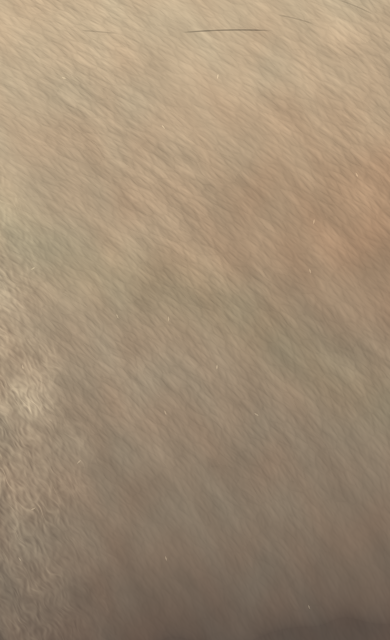
Write a WebGL 2 fragment shader that draws this texture.

```glsl
#version 300 es
precision highp float;
// Close view of skin: slanted, stretched cellular plates lit as shallow relief,
// over a vertical light falloff with soft sine mottling, a glossy crinkled
// left flank, sparse pale flecks and a few fine hairs.
uniform vec2 u_resolution;
out vec4 fragColor;

const vec3 SHADE = vec3(0.365, 0.315, 0.280);   // lower end of the falloff
const vec3 LIGHT = vec3(0.775, 0.690, 0.570);   // upper end of the falloff
const vec3 ROSE = vec3(0.012, -0.006, -0.010);  // blood tint
const vec3 OLIVE = vec3(-0.014, 0.002, -0.004); // vein tint
const vec3 GLOSS = vec3(1.0, 0.95, 0.78);       // highlight colour
const float FALLOFF = 0.58;
const float GRAIN_ANGLE = 0.76;                 // downward slant, radians
const float GRAIN_TURN = 0.32;                  // steeper toward the bottom
const vec2 PLATE_FREQ = vec2(34.0, 92.0);       // along, across the grain
const vec2 FINE_FREQ = vec2(70.0, 170.0);
const vec2 BLOTCH_FREQ = vec2(13.0, 34.0);
const vec2 CRINKLE_FREQ = vec2(52.0, 118.0);
const float RELIEF = 0.105;
const float BLOTCH = 0.065;
const float GLOSS_RELIEF = 0.11;
const float FLECK_CELL = 0.075;

vec2 hash2(vec2 p) {
  vec3 a = fract(p.xyx * vec3(0.1031, 0.1030, 0.0973));
  a += dot(a, a.yzx + 33.33);
  return fract((a.xx + a.yz) * a.zy);
}

// Cellular noise: x = crease distance (F2 - F1), y = random tone of the cell
vec2 cells(vec2 p) {
  vec2 id = floor(p), f = fract(p);
  float f1 = 8.0, f2 = 8.0, tone = 0.0;
  for (int j = -1; j <= 1; j++)
    for (int i = -1; i <= 1; i++) {
      vec2 g = vec2(i, j), h = hash2(id + g + 200.0);
      float d = length(g + 0.05 + 0.9 * h - f);
      if (d < f1) { f2 = f1; f1 = d; tone = h.x; }
      else f2 = min(f2, d);
    }
  return vec2(f2 - f1, tone);
}

float valueNoise(vec2 p) {
  vec2 i = floor(p), f = fract(p);
  f = f * f * (3.0 - 2.0 * f);
  vec2 e = vec2(1.0, 0.0);
  return mix(mix(hash2(i).x, hash2(i + e).x, f.x),
             mix(hash2(i + e.yx).x, hash2(i + e.xx).x, f.x), f.y);
}

float plate(vec2 q) { return smoothstep(0.0, 0.8, cells(q).x); }

// Difference of plate heights toward the light, about -1 to 1
float relief(vec2 q, vec2 toLight) { return plate(q) - plate(q + toLight); }

mat2 turn(float a) { return mat2(cos(a), sin(a), -sin(a), cos(a)); }

// Slow blotches from layered sines, about -1 to 1
float mottle(vec2 p) {
  return (sin(9.0 * p.x + 13.0 * p.y + 2.0 * sin(7.0 * p.y))
        + sin(21.0 * p.x - 15.0 * p.y + 1.5 * sin(17.0 * p.x))
        + sin(33.0 * p.y + 19.0 * p.x + 2.0 * sin(23.0 * p.x))) / 3.0;
}

// Thin arc tapering at both ends
float hair(vec2 p, vec2 mid, float halfLen, float slope, float bend) {
  vec2 d = p - mid;
  float off = abs(d.y - slope * d.x + bend * d.x * d.x);
  return (1.0 - smoothstep(0.0003, 0.0020, off))
       * (1.0 - smoothstep(0.6 * halfLen, halfLen, abs(d.x)));
}

void main() {
  vec2 p = gl_FragCoord.xy / u_resolution.y;
  float width = u_resolution.x / u_resolution.y;

  // Broad light and tints
  float level = clamp(p.y - 0.08 * (p.x - 0.5 * width) + 0.02 * mottle(p), 0.0, 1.0);
  vec3 col = mix(SHADE, LIGHT, pow(level, FALLOFF));
  vec2 flush = (p - vec2(width, 0.66)) / vec2(0.34, 0.18);
  col += (2.0 * ROSE - 0.045) * exp(-dot(flush, flush));
  float vein = (p.y - 0.66 + 0.45 * p.x + 0.02 * sin(14.0 * p.x)) / 0.06;
  col += OLIVE * exp(-vein * vein);
  col += ROSE * 0.6 * mottle(p * 1.7 + 3.0);

  // Straight slanted grain, only lightly warped
  vec2 bent = p + 0.0025 * (valueNoise(p * 30.0) - 0.5);
  vec2 q = turn(GRAIN_ANGLE - GRAIN_TURN * (p.y - 0.5)) * (bent - vec2(0.3, 0.5));
  vec2 big = cells(q * PLATE_FREQ);
  float streak = valueNoise(q * PLATE_FREQ * vec2(0.75, 1.1) + 90.0)
               + 0.6 * valueNoise(q * FINE_FREQ * vec2(0.6, 1.0) + 30.0) - 0.8;
  float grain = 0.34 * relief(q * PLATE_FREQ, vec2(0.08, 0.30))
              + 0.24 * relief(q * FINE_FREQ + 40.0, vec2(0.10, 0.32))
              + 0.75 * streak + 0.25 * (big.y - 0.5)
              - 0.16 * (1.0 - smoothstep(0.0, 0.25, big.x));
  float focus = mix(0.5, 1.0, smoothstep(0.05, 0.45, p.y)) * (0.75 + 0.5 * valueNoise(p * 7.0));
  float blotch = valueNoise(q * BLOTCH_FREQ + 50.0) + 0.6 * valueNoise(p * 17.0) - 0.8;
  col *= 1.0 + RELIEF * focus * (grain + 0.04) + BLOTCH * blotch;

  // Glossy crinkled flank on the left
  float edge = 0.02 + 0.20 * (0.80 - p.y) + 0.05 * (valueNoise(p * 16.0) - 0.5);
  float gloss = 1.0 - smoothstep(edge - 0.12, edge + 0.05, p.x);
  vec2 c = turn(1.02) * (bent + 0.008 * (valueNoise(p * 55.0 + 7.0) - 0.5)) * CRINKLE_FREQ;
  float ridge = 1.0 - smoothstep(0.0, 0.28, cells(c * 0.6 + 60.0).x);
  float patchy = valueNoise(p * 38.0 + 20.0);
  float glint = valueNoise(c * vec2(1.0, 1.2)) + 0.7 * valueNoise(c * 2.1 + 9.0) - 0.85;
  float crinkle = 0.5 * relief(c, vec2(0.12, 0.30)) + 0.9 * glint
                + 0.6 * ridge * smoothstep(0.35, 0.8, patchy) + 0.6 * (patchy - 0.5);
  float bright = 0.40 + 0.60 * exp(-pow((p.y - 0.42) / 0.24, 2.0));
  col += GLOSS * gloss * bright * (0.065 + GLOSS_RELIEF * crinkle);

  // Sparse pale flecks
  vec2 id = floor(p / FLECK_CELL), h = hash2(id + 11.0);
  vec2 d = turn(3.0 * h.y) * (p - (id + 0.25 + 0.5 * h.yx) * FLECK_CELL);
  float fleck = 1.0 - smoothstep(0.3, 1.0, length(d / vec2(0.005, 0.0018)));
  col += GLOSS * 0.11 * fleck * step(0.86, h.x);

  // Fine hairs near the top
  col *= 1.0 - 0.22 * hair(p, vec2(0.355, 0.953), 0.075, 0.02, 0.5);
  for (int i = 0; i < 3; i++) {
    vec2 r = hash2(vec2(float(i) * 3.7 + 2.0, 5.0));
    vec2 mid = vec2(r.x * width, 0.94 + 0.06 * r.y);
    col *= 1.0 - 0.10 * hair(p, mid, 0.030, -0.5 * r.y, 2.0 * r.x);
  }
  fragColor = vec4(clamp(col, 0.0, 1.0), 1.0);
}
```
